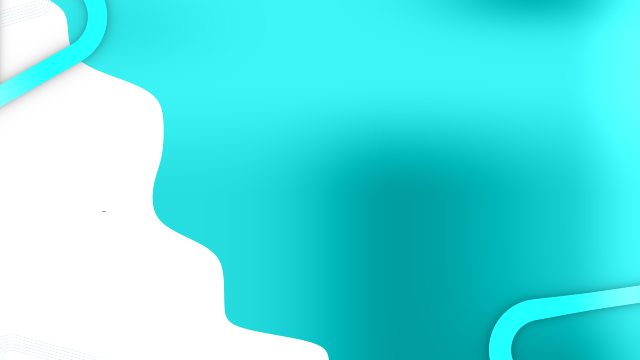
This background is drawn by a WebGL 2 fragment shader. Its source:

```glsl
#version 300 es
precision highp float;

uniform vec2 u_resolution;
out vec4 fragColor;

const vec3 PAPER = vec3(1.0);
const vec3 HAIRLINE = vec3(0.86, 0.94, 0.95);
const vec3 RIBBON = vec3(0.13, 1.0, 1.0);
const vec3 RIBBON_PALE = vec3(0.50, 1.0, 1.0);
const vec3 INK = vec3(0.35, 0.40, 0.42);

// Soft elliptical blob, 1 at its centre
float blob(vec2 p, vec2 centre, vec2 radius) {
    vec2 q = (p - centre) / radius;
    return exp(-dot(q, q));
}

// Smooth step that rises as y falls past the centre
float bend(float y, float centre, float width) {
    return 0.5 - 0.5 * tanh((y - centre) / width);
}

// Coverage of a shape from its signed distance
float fill(float d, float pixel) {
    return 1.0 - smoothstep(-0.6 * pixel, 0.6 * pixel, d);
}

// Horizontal place of the wavy paper edge at height y
float paperEdge(float y) {
    return 0.086
        + 0.102 * bend(y, 1.0, 0.032)
        + 0.268 * bend(y, 0.785, 0.049)
        - 0.037 * bend(y, 0.525, 0.058)
        + 0.204 * bend(y, 0.340, 0.049)
        + 0.292 * bend(y, 0.069, 0.026);
}

// Turquoise mesh gradient
vec3 turquoise(vec2 p) {
    float spread = p.x < 1.11 ? 0.255 : 0.394;
    float valley = exp(-pow(abs(p.x - 1.11) / spread, 2.0));
    float low = 1.0 - smoothstep(0.444, 0.78, p.y);
    float light = mix(0.96, 0.87 - 0.25 * valley, low);
    light -= 0.25 * blob(p, vec2(1.48, 1.02), vec2(0.255, 0.088));
    light -= 0.18 * blob(p, vec2(1.60, -0.04), vec2(0.255, 0.16));
    light -= 0.06 * blob(p, vec2(0.30, 0.93), vec2(0.25, 0.12));
    light += 0.13 * smoothstep(1.56, 1.78, p.x);
    return clamp(vec3(light - 0.72, light, light + 0.01), 0.0, 1.0);
}

// Arc continued by a straight run: x = signed distance, y = length along the run
vec2 hook(vec2 p, vec2 centre, vec2 direction, float radius) {
    vec2 u = normalize(direction);
    vec2 q = p - centre;
    float along = dot(q, u);
    float reach = along > 0.0 ? dot(q, vec2(-u.y, u.x)) : length(q);
    return vec2(reach - radius, along);
}

// Nested thin outlines inside a hook
float hairlines(vec2 h, float spacing, float pixel) {
    float toLine = abs(fract(h.x / spacing + 0.5) - 0.5) * spacing;
    float band = step(-5.5 * spacing, h.x) * step(h.x, 0.5 * spacing);
    return band * fill(toLine - 0.0006, pixel) * (1.0 - smoothstep(0.18, 0.30, h.y));
}

// Ribbon with a soft shadow, paler toward its far end
vec3 drawRibbon(vec3 base, vec2 h, float halfWidth, float pixel) {
    float d = abs(h.x) - halfWidth;
    vec3 shaded = base * (1.0 - 0.22 * exp(-max(d, 0.0) / 0.013));
    vec3 tint = mix(RIBBON, RIBBON_PALE, smoothstep(0.08, 0.28, h.y));
    return mix(shaded, tint, fill(d, pixel));
}

void main() {
    vec2 p = gl_FragCoord.xy / u_resolution.y;
    float pixel = 1.0 / u_resolution.y;

    // Paper with hairlines, a tiny dash and a shaded corner
    vec2 upperLines = hook(p, vec2(0.097, 1.0), vec2(-0.96, -0.28), 0.046);
    vec2 lowerLines = hook(p, vec2(0.032, 0.0), vec2(0.966, -0.26), 0.070);
    vec3 paper = mix(PAPER, HAIRLINE, hairlines(upperLines, 0.0085, pixel));
    paper = mix(paper, HAIRLINE, hairlines(lowerLines, 0.0085, pixel));
    vec2 dash = p - vec2(0.289, 0.412);
    dash.x -= clamp(dash.x, -0.003, 0.003);
    paper = mix(paper, INK, fill(length(dash) - 0.001, pixel));

    vec2 upper = hook(p, vec2(0.155, 0.954), vec2(-0.871, -0.492), 0.116);
    vec2 lower = hook(p, vec2(1.502, 0.028), vec2(0.989, 0.147), 0.113);
    paper *= 1.0 - 0.14 * exp(-p.x / 0.010) * fill(upper.x, pixel);

    // Wavy border between paper and gradient
    float slope = (paperEdge(p.y + 0.001) - paperEdge(p.y - 0.001)) / 0.002;
    float border = (p.x - paperEdge(p.y)) / sqrt(1.0 + slope * slope);
    vec3 color = mix(turquoise(p), paper, fill(border, pixel));

    // Corner ribbons
    color = drawRibbon(color, upper, 0.027, pixel);
    float taper = mix(0.031, 0.024, smoothstep(-0.1, 0.2, lower.y));
    color = drawRibbon(color, lower, taper, pixel);

    fragColor = vec4(color, 1.0);
}
```
